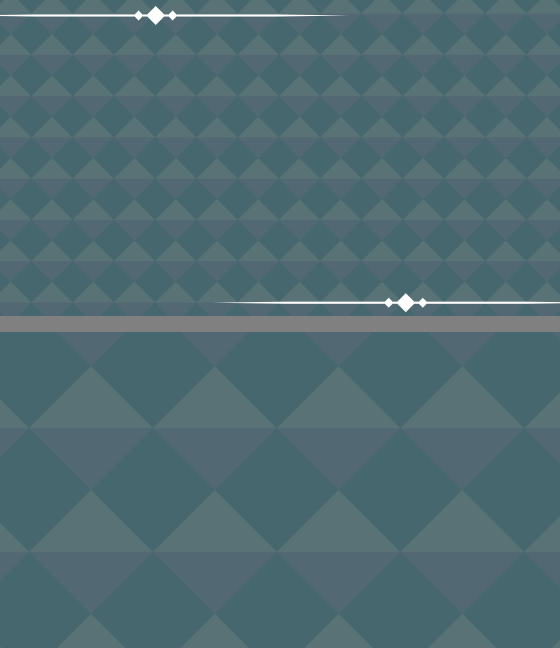
Top, the full canvas; bottom, a detail of the centre.
Reproduce this background procedurally as a Shadertoy shader.

```glsl
#define PITCH 0.13056
#define LATTICE_ORIGIN vec2(0.0618, 0.0653)
#define BASE_COLOR vec3(0.275, 0.404, 0.431)
#define UPPER_COLOR vec3(0.350, 0.446, 0.458)
#define LOWER_COLOR vec3(0.322, 0.408, 0.451)
#define RULE_COLOR vec3(1.0)
#define TOP_RULE vec2(-0.3935, 0.4510)
#define BOTTOM_RULE vec2(0.3980, -0.4580)
#define RULE_HALF_SIZE vec2(0.611, 0.0034)
#define RULE_TAPER 0.23
#define GEM_RADII vec2(0.0301, 0.0157)
#define GEM_SPACING 0.0539

// Signed distance to a square standing on its corner
float diamond(vec2 p, float radius) {
    return (abs(p.x) + abs(p.y) - radius) * 0.70711;
}

float coverage(float dist, float pixel) {
    return clamp(0.5 - dist / pixel, 0.0, 1.0);
}

// Share of a pixel row covered by a thin horizontal band
float bandCoverage(float y, float halfWidth, float pixel) {
    float top = min(y + 0.5 * pixel, halfWidth);
    float bottom = max(y - 0.5 * pixel, -halfWidth);
    return clamp((top - bottom) / pixel, 0.0, 1.0);
}

// Two-tone diamonds that touch at their corners
vec3 lattice(vec2 p, float pixel) {
    vec2 cell = (fract((p - LATTICE_ORIGIN) / PITCH + 0.5) - 0.5) * PITCH;
    vec3 tone = mix(UPPER_COLOR, LOWER_COLOR, coverage(cell.y, pixel));
    return mix(BASE_COLOR, tone, coverage(diamond(cell, 0.5 * PITCH), pixel));
}

// Tapered rule with one large gem between two small ones
float ornament(vec2 p, float pixel) {
    float taper = clamp((RULE_HALF_SIZE.x - abs(p.x)) / RULE_TAPER, 0.0, 1.0);
    float rule = bandCoverage(p.y, RULE_HALF_SIZE.y * taper, pixel);
    float gems = min(diamond(p, GEM_RADII.x),
                     diamond(vec2(abs(p.x) - GEM_SPACING, p.y), GEM_RADII.y));
    return max(rule, coverage(gems, pixel));
}

void mainImage(out vec4 fragColor, in vec2 fragCoord) {
    float pixel = 1.0 / iResolution.y;
    vec2 p = (fragCoord - 0.5 * iResolution.xy) * pixel;

    vec3 color = lattice(p, pixel);
    float rules = max(ornament(p - TOP_RULE, pixel), ornament(p - BOTTOM_RULE, pixel));
    fragColor = vec4(mix(color, RULE_COLOR, rules), 1.0);
}
```
